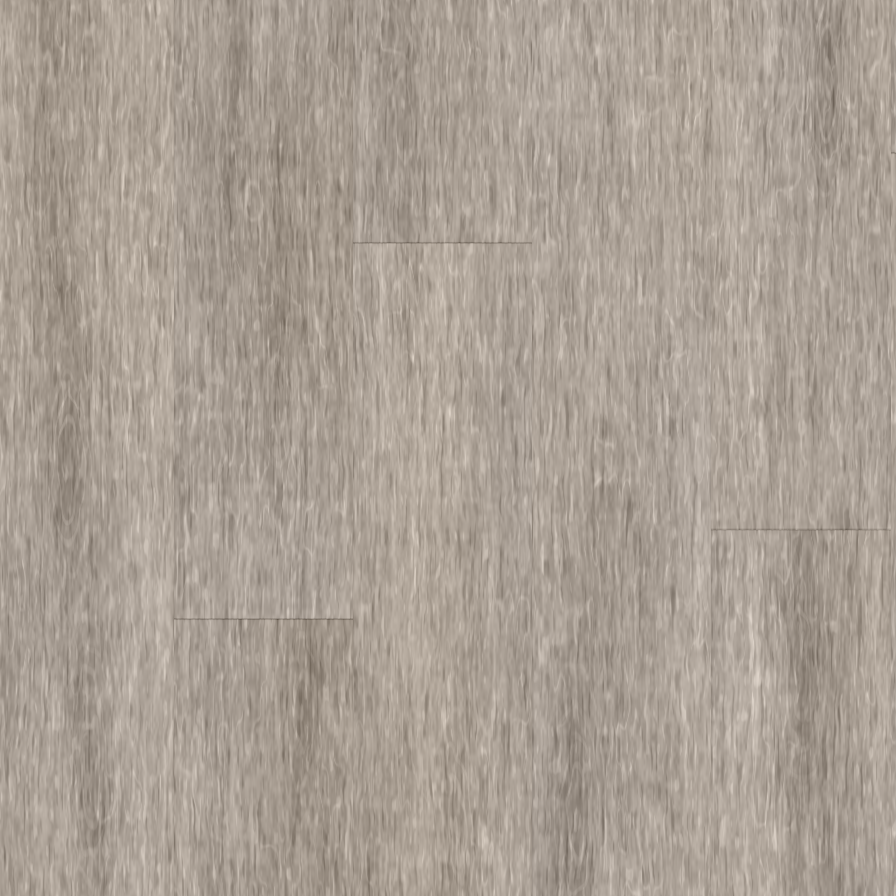
This texture is drawn by a WebGL 1 fragment shader. Its source:

```glsl
precision highp float;
// Grey-beige oak floor: wide upright planks with fine grain and arched heartwood.
uniform vec2 u_resolution;

float hash(vec2 p) {
  vec3 h = fract(p.xyx * 0.1031);
  h += dot(h, h.yzx + 33.33);
  return fract((h.x + h.y) * h.z);
}

float noise(vec2 p) {
  vec2 cell = floor(p), f = fract(p);
  f = f * f * (3.0 - 2.0 * f);
  float low = mix(hash(cell), hash(cell + vec2(1.0, 0.0)), f.x);
  float high = mix(hash(cell + vec2(0.0, 1.0)), hash(cell + 1.0), f.x);
  return mix(low, high, f.y);
}

// Noise centred on zero, stretched by different frequencies in x and y
float grain(vec2 p, float across, float along) {
  return noise(p * vec2(across, along)) - 0.5;
}

// Thin wandering lines along the level curves of stretched noise
float veins(vec2 p, float across, float along, float width) {
  return 1.0 - smoothstep(0.0, width, abs(grain(p, across, along)));
}

// Dark heartwood with pale nested arches; returns a brightness change
float heartwood(vec2 local, vec2 g, float plankLength, vec2 plank) {
  float tone = 0.0;
  float wobble = 0.6 * grain(g, 35.0, 8.0) + 0.25 * grain(g, 120.0, 35.0);
  for (int i = 0; i < 3; i++) {
    float k = float(i);
    vec2 seed = plank * 5.3 + vec2(k * 3.7, 11.0);
    vec2 centre = vec2(mix(0.04, 0.16, hash(seed)),
                       plankLength * (k + 0.2 + 0.6 * hash(seed + 4.1)) / 3.0);
    vec2 d = local - centre;
    float strength = 0.15 + 0.85 * hash(seed + 8.6);
    float r = length(d / vec2(0.021, 0.11)) + wobble;
    float arches = smoothstep(0.4, 1.0, sin(r * 17.0));
    float streak = exp(-pow(d.x / 0.025, 2.0) - pow(d.y / 0.3, 2.0));
    tone += strength * (0.07 * arches * exp(-0.5 * r * r)
                        - 0.06 * exp(-r * r) - 0.04 * streak);
  }
  return tone;
}

void main() {
  vec2 p = gl_FragCoord.xy / u_resolution.y;
  float pixel = 1.0 / u_resolution.y;

  // Staggered plank layout
  float plankWidth = 0.2, plankLength = 1.16;
  float column = floor((p.x + 0.006) / plankWidth);
  float shifted = p.y - 0.42 * column + 0.111;
  vec2 plank = vec2(column, floor(shifted / plankLength));
  vec2 local = vec2(p.x + 0.006 - column * plankWidth, mod(shifted, plankLength));

  // Each plank gets its own piece of gently wavering wood
  vec2 g = p + 9.0 * vec2(hash(plank + 2.3), hash(plank + 17.9));
  g.x += 0.006 * grain(g, 14.0, 6.0) + 0.0022 * grain(g, 70.0, 45.0);

  // Broad shading
  float tone = 0.025 * (hash(plank + 31.0) - 0.5);
  tone += 0.085 * grain(g, 14.0, 1.5) + 0.04 * grain(g, 45.0, 3.5);

  // Fine fibres of several lengths, close to a hair in width
  tone += 0.04 * grain(g, 150.0, 9.0) + 0.075 * grain(g, 310.0, 14.0);
  tone += 0.09 * grain(g + 3.0, 430.0, 60.0) + 0.06 * grain(g + 6.0, 480.0, 150.0);

  // Pale limed veins and dark pores, gathered into patches
  float patches = smoothstep(0.3, 0.75, noise(g * vec2(40.0, 12.0) + 20.0));
  tone += 0.06 * patches * (veins(g + 1.0, 150.0, 22.0, 0.09) - 0.25);
  tone += 0.07 * smoothstep(0.68, 0.9, noise(g * vec2(400.0, 50.0) + 50.0));
  tone -= 0.075 * smoothstep(0.68, 0.9, noise(g * vec2(400.0, 32.0) + 90.0));
  tone += heartwood(local, g, plankLength, plank);

  // Faint side joints and thin end joints
  float side = min(local.x, plankWidth - local.x);
  float end = min(local.y, plankLength - local.y);
  tone -= 0.025 * (1.0 - smoothstep(0.0004, 0.0012 + pixel, side));
  tone -= 0.11 * (1.0 - smoothstep(0.0003, 0.0006 + pixel, end));

  // Slow drift between warmer and cooler grey
  float warmth = 0.012 * grain(g + 5.0, 9.0, 2.5);
  vec3 wood = vec3(0.674, 0.633, 0.591) + tone;
  wood += warmth * vec3(0.5, 0.0, -1.0);
  gl_FragColor = vec4(clamp(wood, 0.0, 1.0), 1.0);
}
```
